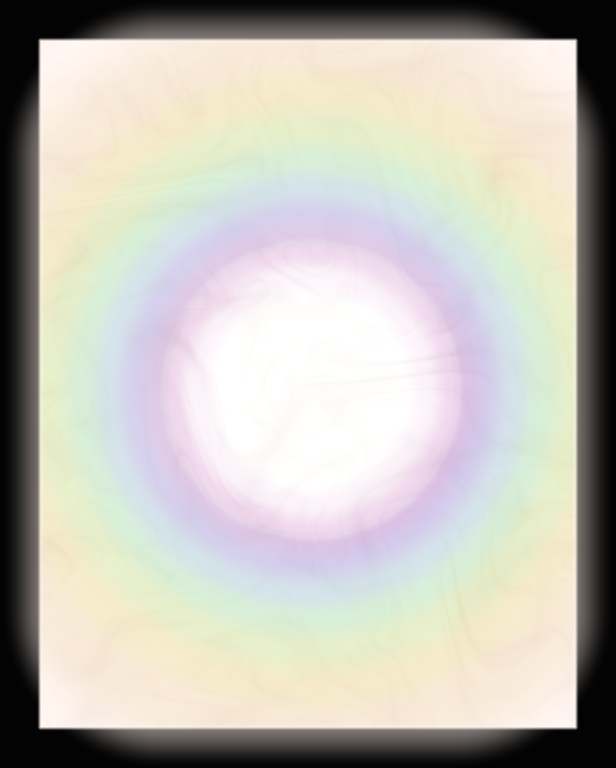
A WebGL 2 fragment shader for this background:

```glsl
#version 300 es
precision highp float;

uniform vec2 u_resolution;
out vec4 outColor;

// Signed distance to a rounded box centred on the origin.
float roundedBox(vec2 p, vec2 halfSize, float radius) {
    vec2 q = abs(p) - halfSize + radius;
    return length(max(q, 0.0)) + min(max(q.x, q.y), 0.0) - radius;
}

// Crumpled folds: warped sine layers, sharpened along their zero lines.
float creases(vec2 p) {
    vec2 q = p * 13.0 + vec2(2.3, 0.7);
    float sum = 0.0;
    float weight = 0.4;
    for (int i = 0; i < 5; i++) {
        q = mat2(0.8, 0.6, -0.6, 0.8) * q * 1.45;
        q += 0.9 * sin(q.yx * 0.8 + float(i) * 1.9);
        q += 0.4 * sin(q.yx * 1.7 + vec2(1.3, 4.1));
        float ridge = 1.0 - abs(sin(q.x + 0.6 * sin(q.y)));
        sum += weight * ridge * ridge * (0.6 + 0.4 * sin(q.y * 0.7));
        weight *= 0.8;
    }
    return sum;
}

// Pastel rings, from the white heart out to the pale corners.
vec3 pastelRings(float r) {
    const vec3 tints[11] = vec3[11](
        vec3(1.0, 0.995, 0.99), vec3(0.985, 0.95, 0.975),
        vec3(0.94, 0.85, 0.925), vec3(0.875, 0.79, 0.90),
        vec3(0.835, 0.81, 0.92), vec3(0.83, 0.885, 0.91),
        vec3(0.845, 0.93, 0.84), vec3(0.905, 0.93, 0.79),
        vec3(0.96, 0.915, 0.79), vec3(0.97, 0.91, 0.84),
        vec3(1.0, 0.96, 0.945));
    const float radii[11] = float[11](0.115, 0.145, 0.178, 0.198, 0.226,
        0.26, 0.295, 0.335, 0.385, 0.435, 0.55);
    vec3 color = tints[0];
    for (int i = 1; i < 11; i++) {
        color = mix(color, tints[i], smoothstep(radii[i - 1], radii[i], r));
    }
    return color;
}

void main() {
    vec2 p = (gl_FragCoord.xy - 0.5 * u_resolution) / u_resolution.y;
    p.x *= 0.8 * u_resolution.y / u_resolution.x;

    // Dark frame with a warm grey glow that fades towards the corners.
    float haloEdge = roundedBox(p, vec2(0.39, 0.494), 0.2);
    float halo = smoothstep(0.008, -0.05, haloEdge);
    vec3 color = vec3(0.012) + vec3(0.49, 0.46, 0.445) * halo;

    // Paper disc and rainbow, nudged slightly by the folds.
    vec2 fromCenter = p - vec2(0.004, -0.008);
    float fold = creases(p);
    float r = length(fromCenter);
    vec3 paper = pastelRings(r + 0.012 * (fold - 0.45));

    // Violet shade on the lower right and a faint pale rim.
    float side = dot(fromCenter / max(r, 0.001), vec2(0.8, -0.6));
    float shade = exp(-pow((r - 0.208) / 0.022, 2.0));
    paper -= vec3(0.02, 0.035, 0.01) * shade * smoothstep(-0.3, 1.0, side);
    float rim = exp(-pow((r - 0.192) / 0.003, 2.0));
    paper = mix(paper, vec3(0.89, 0.87, 0.88), 0.35 * rim);

    // Warm shadow in the folds.
    paper -= vec3(0.04, 0.055, 0.055) * (fold - 0.2);

    // Softly blurred sheet edge with a thin bright border.
    float sheet = roundedBox(p, vec2(0.349, 0.4487), 0.002);
    paper = mix(paper, vec3(1.0, 0.985, 0.97), 0.5 * smoothstep(-0.007, 0.0, sheet));
    color = mix(color, paper, smoothstep(0.003, -0.003, sheet));

    outColor = vec4(clamp(color, 0.0, 1.0), 1.0);
}
```
